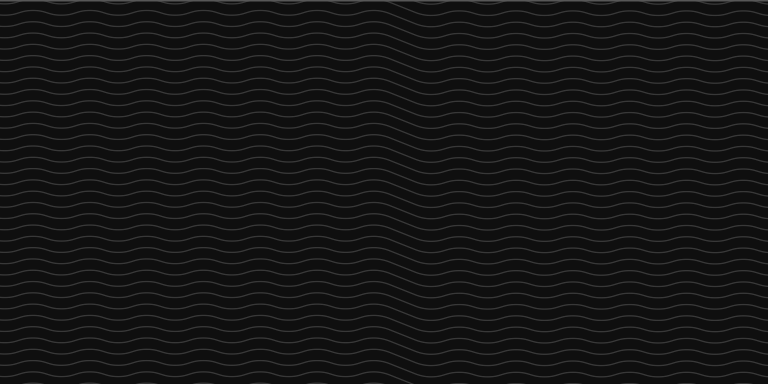
A Shadertoy shader for this pattern:

```glsl
// Thin grey wavy lines stacked in 34 rows on near-black. Each line has flat
// crests and straight flanks; just right of the middle it runs down one long
// slope to the next row. Lines are drawn by filtered distance to the nearest.

const float TAU = 6.2831853;
const float ROWS = 34.0;
const float WAVELENGTH = 0.148;
const float LEFT_AMPLITUDE = 0.0061;
const float RIGHT_AMPLITUDE = 0.0059;
const float RIGHT_DROP = 0.0009;
const float SLOPE_START = 0.974;
const float FIRST_ROW = 0.004;
const float LINE_WIDTH = 0.0024;
const float SOFTNESS = 1.3;
const vec3 GROUND = vec3(0.06);
const vec3 LINE = vec3(0.285);
const vec3 EDGE = vec3(0.34);

// Cosine with flattened crests and straighter flanks
float flatCosine(float angle) {
    const float k = 0.05;
    return (cos(angle) - k * cos(3.0 * angle)) / (1.0 - k);
}

// Ramp from 0 to 1, straight between two rounded ends of length bend
float roundedRamp(float t, float bend) {
    float fromEnd = min(t, 1.0 - t);
    float curve = min(fromEnd, bend);
    float rise = (curve * curve / (2.0 * bend) + fromEnd - curve) / (1.0 - bend);
    return t < 0.5 ? rise : 1.0 - rise;
}

// Depth of a line below its row at x: left waves, long slope, right waves
float waveDepth(float x, float rowStep) {
    float t = (x - SLOPE_START) / WAVELENGTH;
    float wave = flatCosine(TAU * t);
    float rightMiddle = rowStep + RIGHT_DROP;
    if (t < 0.0) return -LEFT_AMPLITUDE * wave;
    if (t > 1.0) return rightMiddle + RIGHT_AMPLITUDE * wave;
    return mix(-LEFT_AMPLITUDE, rightMiddle + RIGHT_AMPLITUDE, roundedRamp(t, 0.28));
}

// Share of a filter footprint covered by a stroke at the given distance
float strokeCoverage(float dist, float width, float footprint) {
    float low = max(dist - 0.5 * footprint, -0.5 * width);
    float high = min(dist + 0.5 * footprint, 0.5 * width);
    return max(high - low, 0.0) / footprint;
}

// Distance to the closest of the stacked lines, corrected for their tilt
float lineDistance(vec2 p, float rowStep) {
    float e = 0.001;
    float tilt = (waveDepth(p.x + e, rowStep) - waveDepth(p.x - e, rowStep)) / (2.0 * e);
    float rows = (p.y - FIRST_ROW - waveDepth(p.x, rowStep)) / rowStep;
    return abs(fract(rows + 0.5) - 0.5) * rowStep / sqrt(1.0 + tilt * tilt);
}

void mainImage(out vec4 fragColor, in vec2 fragCoord) {
    float pixel = 1.0 / iResolution.y;
    // Height is one unit; depth grows downward from the top edge
    vec2 p = vec2(fragCoord.x, iResolution.y - fragCoord.y) * pixel;

    float dist = lineDistance(p, 1.0 / ROWS);
    vec3 color = mix(GROUND, LINE, strokeCoverage(dist, LINE_WIDTH, SOFTNESS * pixel));

    // Pale hairline along the top edge
    color = mix(color, EDGE, strokeCoverage(p.y, 0.0078, pixel));

    fragColor = vec4(color, 1.0);
}
```
